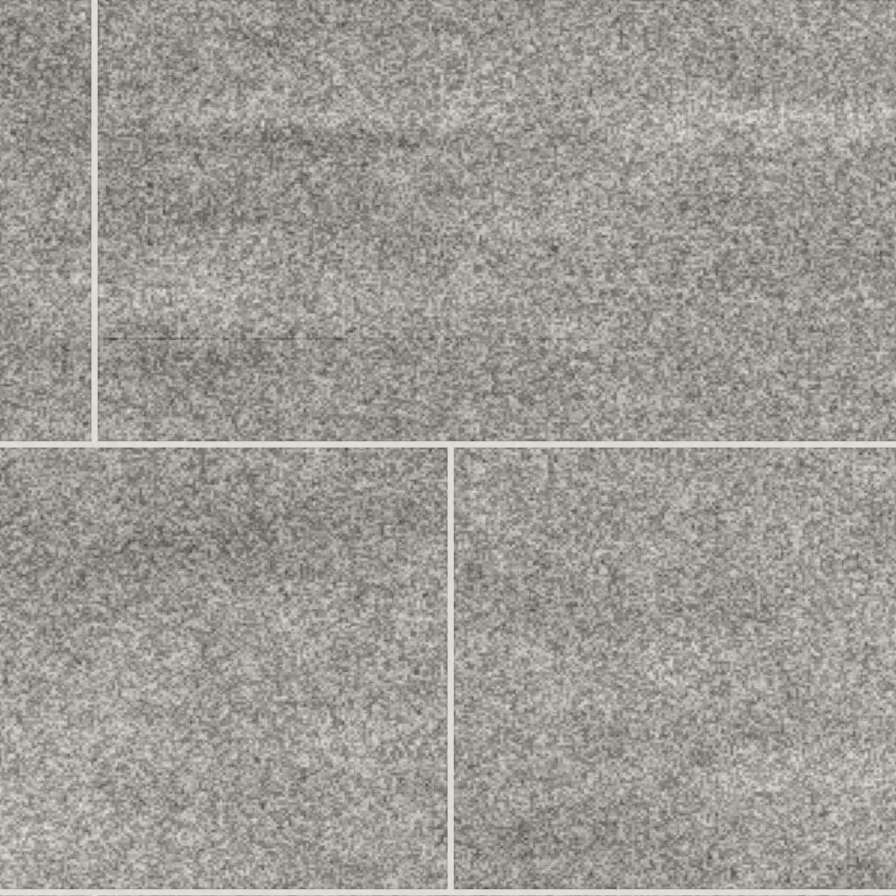
Write a three.js fragment shader that draws this texture.

```glsl
varying vec2 vUv;

const vec3 STONE = vec3(0.622, 0.612, 0.592);
const vec3 GROUT = vec3(0.875, 0.865, 0.845);
const float ROW_HEIGHT = 0.5;
const float ROW_START = 0.004;
const float GROUT_HALF = 0.0035;
const float EDGE_SOFT = 0.0009;

float hash(vec2 p) {
  vec3 q = fract(vec3(p.xyx) * 0.1031);
  q += dot(q, q.yzx + 33.33);
  return fract((q.x + q.y) * q.z);
}

// Value noise centred on zero
float noise(vec2 p) {
  vec2 i = floor(p);
  vec2 f = fract(p);
  f = f * f * (3.0 - 2.0 * f);
  float low = mix(hash(i), hash(i + vec2(1.0, 0.0)), f.x);
  float high = mix(hash(i + vec2(0.0, 1.0)), hash(i + vec2(1.0, 1.0)), f.x);
  return mix(low, high, f.y) - 0.5;
}

float fbm(vec2 p) {
  float sum = 0.0;
  float gain = 0.5;
  for (int i = 0; i < 5; i++) {
    sum += gain * noise(p);
    p = p * 2.03 + 17.7;
    gain *= 0.55;
  }
  return sum;
}

// Soft elliptical stain
float smudge(vec2 p, vec2 centre, vec2 size) {
  vec2 d = (p - centre) / size;
  return exp(-dot(d, d));
}

// Horizontal drifts and mottling, different on every tile
float clouds(vec2 p, vec2 seed) {
  float drift = fbm(p * vec2(2.2, 11.0) + seed);
  float mottle = fbm(p * vec2(13.0, 20.0) + seed.yx);
  float streak = noise(p * vec2(7.0, 95.0) + seed);
  float brushed = noise(p * vec2(75.0, 9.0) + seed);
  return 0.10 * drift + 0.085 * mottle + 0.022 * streak + 0.014 * brushed;
}

// Fine sandy grain with scattered dark pits and pale specks
float grain(vec2 p) {
  float fine = 0.27 * noise(p * vec2(300.0, 330.0));
  float coarse = 0.16 * noise(p * vec2(150.0, 185.0) + 41.0);
  float speck = noise(p * 235.0 + 83.0);
  float pits = smoothstep(0.28, 0.46, -speck);
  float flecks = smoothstep(0.30, 0.46, speck);
  return fine + coarse - 0.11 * pits + 0.07 * flecks;
}

// Broad worn areas of the upper course
float upperWear(vec2 p) {
  float ragged = p.y + 0.012 * noise(p * vec2(22.0, 5.0));
  vec2 q = vec2(p.x, ragged);
  float wear = 0.07 * smudge(q, vec2(0.92, 0.865), vec2(0.24, 0.016));
  wear += 0.045 * smudge(q, vec2(0.28, 0.872), vec2(0.20, 0.012));
  wear -= 0.06 * smudge(q, vec2(0.31, 0.847), vec2(0.22, 0.013));
  wear -= 0.055 * smudge(q, vec2(0.28, 0.765), vec2(0.19, 0.055));
  wear += 0.055 * smudge(q, vec2(0.20, 0.675), vec2(0.20, 0.028));
  wear -= 0.05 * smudge(q, vec2(0.25, 0.597), vec2(0.20, 0.026));
  wear -= 0.045 * smudge(q, vec2(0.90, 0.74), vec2(0.17, 0.065));
  wear -= 0.035 * smudge(q, vec2(0.03, 0.93), vec2(0.09, 0.10));
  return wear;
}

// Broad worn areas of the lower course
float lowerWear(vec2 p) {
  float wear = -0.05 * smudge(p, vec2(0.18, 0.43), vec2(0.30, 0.085));
  wear += 0.045 * smudge(p, vec2(0.20, 0.18), vec2(0.30, 0.045));
  wear += 0.05 * smudge(p, vec2(0.02, 0.08), vec2(0.13, 0.06));
  wear += 0.045 * smudge(p, vec2(1.0, 0.29), vec2(0.20, 0.11));
  wear += 0.04 * smudge(p, vec2(0.87, 0.13), vec2(0.20, 0.035));
  wear -= 0.035 * smudge(p, vec2(0.64, 0.06), vec2(0.12, 0.05));
  return wear;
}

// Thin broken scratch fading to the right
float scratch(vec2 p, float height) {
  float line = 1.0 - smoothstep(0.0007, 0.0022, abs(p.y - height));
  float reach = smoothstep(0.11, 0.12, p.x) * mix(1.0, 0.3, smoothstep(0.40, 0.46, p.x));
  float fade = 1.0 - smoothstep(0.60, 0.85, p.x);
  return line * reach * fade * (0.75 + noise(p * vec2(60.0, 1.0)));
}

void main() {
  // Running bond: one tile across, two courses down
  float rowCoord = (vUv.y - ROW_START) / ROW_HEIGHT;
  float row = floor(rowCoord);
  float upper = mod(row, 2.0);
  float jointX = mix(0.503, 0.1055, upper);
  vec2 tile = vec2(floor(vUv.x - jointX), row);
  vec2 seed = 60.0 * vec2(hash(tile + 5.0), hash(tile + 29.0));

  // Stone surface
  float shade = clouds(vUv, seed) + grain(vUv);
  shade += mix(lowerWear(vUv), upperWear(vUv), upper);
  shade -= 0.15 * scratch(vUv, 0.622) * upper;
  vec3 stone = STONE + shade;

  // Grout joints with a faint shadowed tile edge
  float toRow = abs(fract(rowCoord + 0.5) - 0.5) * ROW_HEIGHT;
  float toJoint = abs(fract(vUv.x - jointX + 0.5) - 0.5);
  float edge = min(toRow, toJoint) - GROUT_HALF;
  stone -= 0.07 * (1.0 - smoothstep(0.0, 0.0035, edge));
  vec3 grout = GROUT + 0.03 * noise(vUv * 180.0);
  float cover = 1.0 - smoothstep(-EDGE_SOFT, EDGE_SOFT, edge);
  gl_FragColor = vec4(mix(stone, grout, cover), 1.0);
}
```
